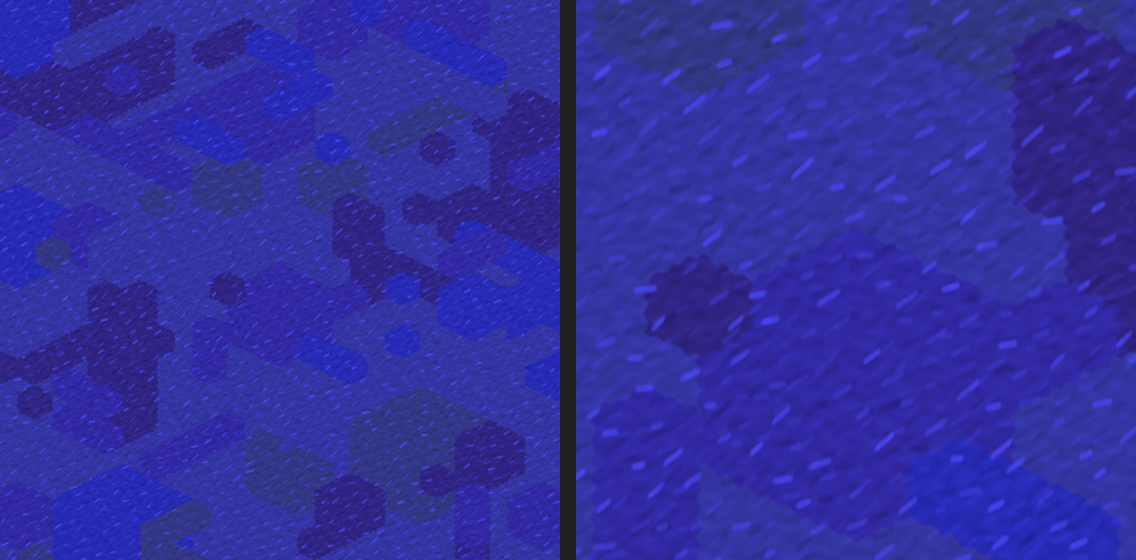
Left: the whole. Right: its middle third, enlarged.
Write a three.js fragment shader that draws this pattern.

```glsl
varying vec2 vUv;

const float UNITS = 32.0;       // lattice columns across the canvas
const float PATCHES = 84.0;
const float EDGE = 0.045;       // edge softness in lattice units
const vec3 GROUND = vec3(0.205, 0.207, 0.635);
const vec3 DARK   = vec3(0.184, 0.140, 0.510);
const vec3 VIOLET = vec3(0.193, 0.157, 0.635);
const vec3 BLUE   = vec3(0.150, 0.165, 0.705);
const vec3 SLATE  = vec3(0.200, 0.215, 0.520);
const vec3 GLINT  = vec3(0.290, 0.275, 0.950);

float hash(vec2 p) {
  vec3 q = fract(vec3(p.xyx) * 0.1031);
  q += dot(q, q.yzx + 33.33);
  return fract((q.x + q.y) * q.z);
}

// Hexagon with a separate half extent along each isometric axis
float isoHex(vec2 p, vec3 extent, float corner) {
  vec3 axes = abs(vec3(p.x, p.y + 0.5 * p.x, p.y - 0.5 * p.x));
  vec3 d = (axes - extent) * vec3(1.0, 0.894, 0.894) + corner;
  return length(max(d, 0.0)) + min(max(d.x, max(d.y, d.z)), 0.0) - corner;
}

// Nearest lattice vertex in a column; odd columns sit half a step higher
vec2 snapToLattice(vec2 p) {
  float column = floor(p.x + 0.5);
  float lift = 0.5 * mod(column, 2.0);
  return vec2(column, floor(p.y - lift + 0.5) + lift);
}

vec3 patchColour(float pick) {
  if (pick < 0.31) return DARK;
  if (pick < 0.56) return VIOLET;
  if (pick < 0.73) return BLUE;
  if (pick < 0.89) return SLATE;
  return GROUND;
}

// Full hexagons, or bars narrowed along one random axis
vec3 patchExtent(float radius, float shapePick, float axisPick) {
  if (shapePick < 0.5) return vec3(radius);
  float narrow = max(1.0, floor(radius * 0.6));
  vec3 extent = vec3(radius + 1.0);
  if (axisPick < 0.24) extent.x = narrow;
  else if (axisPick < 0.62) extent.y = narrow;
  else extent.z = narrow;
  return extent;
}

// Overlapping patches, large ones first
vec3 patchwork(vec2 p, vec3 ground) {
  vec3 colour = ground;
  for (float i = 0.0; i < PATCHES; i++) {
    vec2 spot = fract(vec2(0.21, 0.84) + i * vec2(0.7549, 0.5698));
    vec2 jitter = vec2(hash(vec2(i, 3.7)), hash(vec2(i, 8.1))) - 0.5;
    vec2 centre = snapToLattice(spot * (UNITS + 2.0) - 1.0 + 5.0 * jitter);
    float radius = floor(1.0 + 4.0 * exp(-0.045 * i) + 0.6 * hash(vec2(i, 5.3)));
    vec3 extent = patchExtent(radius, hash(vec2(i, 17.9)), hash(vec2(i, 29.3)));
    float d = isoHex(p - centre, extent, 0.12);
    float cover = 1.0 - smoothstep(-EDGE, EDGE, d);
    colour = mix(colour, patchColour(fract(0.1 + 0.618 * i)), cover);
  }
  return colour;
}

// Short flecks of varied tilt, one in each cell of a skewed grid
float flecks(vec2 p, vec2 cellSize, float halfLength, float halfWidth) {
  vec2 grid = p / cellSize;
  float row = floor(grid.y);
  grid.x += 0.37 * row;
  vec2 cell = vec2(floor(grid.x), row);
  vec2 jitter = vec2(hash(cell + 11.0), hash(cell + 47.0)) - 0.5;
  vec2 q = (fract(grid) - 0.5 - 0.45 * jitter) * cellSize;
  q.y -= mix(-0.25, 0.6, hash(cell + 29.0)) * q.x;
  float reach = halfLength * (0.4 + hash(cell + 61.0));
  float d = length(vec2(max(abs(q.x) - reach, 0.0), q.y));
  float strength = 0.25 + 0.75 * hash(cell + 83.0);
  return strength * (1.0 - smoothstep(0.3 * halfWidth, 1.6 * halfWidth, d));
}

// Fine woven ripple from layered sines
float weave(vec2 p) {
  float broad = sin(p.y * 10.05 + 1.2 * sin(p.x * 6.283));
  float fine = sin(p.y * 21.4 + 1.7 * sin(p.x * 8.6) + p.x * 3.1);
  float grain = sin(p.x * 12.566 + 2.0 * sin(p.y * 7.3));
  return 0.40 * broad + 0.33 * fine + 0.27 * grain;
}

void main() {
  vec2 p = vUv * UNITS;
  vec2 skewed = vec2(p.x, p.y - 0.33 * p.x);

  // Slightly frayed patch borders
  vec2 fray = 0.045 * vec2(sin(p.y * 17.0 + p.x * 3.0), sin(p.x * 19.0 + p.y * 5.0));
  vec3 colour = patchwork(p + fray, GROUND);

  // Surface texture
  colour += weave(skewed) * vec3(0.014, 0.014, 0.040);
  float glint = flecks(skewed, vec2(1.0, 0.64), 0.11, 0.068);
  float faint = flecks(skewed + vec2(0.43, 0.29), vec2(0.56, 0.42), 0.11, 0.06);
  float hollow = flecks(skewed + vec2(0.17, 0.61), vec2(0.70, 0.50), 0.13, 0.07);
  colour *= 1.0 - 0.13 * hollow;
  colour = mix(colour, GLINT, min(0.85 * glint + 0.26 * faint, 0.9));

  gl_FragColor = vec4(colour, 1.0);
}
```
